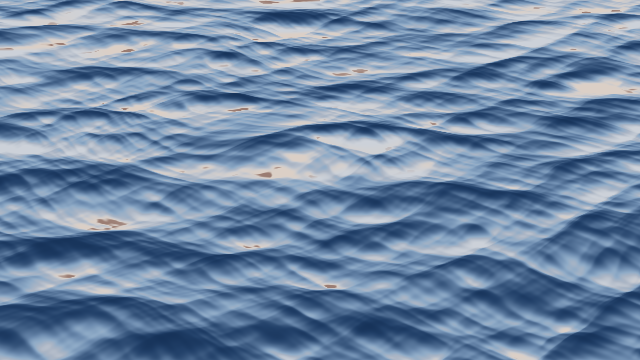
A Shadertoy shader for this texture:

```glsl
// Rippled blue water under a pale sky, seen at a slant.
// Many dragged, sharp-crested waves are summed on a receding plane;
// their slope, ranked from dark to bright, picks the reflected colour.

#define HORIZON 1.9        // height of the vanishing line, in canvas heights
#define FORESHORTEN 3.0    // stretch of the plane into the distance
#define WAVES 32
#define LOWEST_FREQ 22.0
#define FREQ_STEP 1.08
#define CREST_TURN -0.24   // mean wave heading, radians from the view axis
#define HEADING_SPREAD 1.0
#define DRAG 0.45          // how far crests pull the finer waves along
#define CONTRAST 0.92
#define DEPTH_FADE 1.1     // brightening from the near to the far edge
#define FLECKS 0.75        // strength of the brown glints

const vec3 CREAM = vec3(0.88, 0.81, 0.75);
const vec3 BROWN = vec3(0.52, 0.38, 0.34);

float hash1(float n) { return fract(sin(n * 127.1 + 3.7) * 4375.85); }

float hash2(vec2 p) {
    vec3 q = fract(p.xyx * 0.1031);
    q += dot(q, q.yzx + 33.33);
    return fract((q.x + q.y) * q.z);
}

float noise(vec2 p) {
    vec2 i = floor(p), f = fract(p);
    f = f * f * (3.0 - 2.0 * f);
    return mix(mix(hash2(i), hash2(i + vec2(1, 0)), f.x),
               mix(hash2(i + vec2(0, 1)), hash2(i + vec2(1, 1)), f.x), f.y);
}

// Slope toward the viewer, scaled to unit variance
float waveSlope(vec2 p, float depth) {
    const vec2 facing = vec2(0.25, 1.0);
    float decay = mix(0.945, 0.975, noise(p * 2.5 + 40.0));
    float freq = LOWEST_FREQ, amp = 1.0, slope = 0.0, power = 0.0;
    for (int i = 0; i < WAVES; i++) {
        float n = float(i);
        float heading = CREST_TURN + HEADING_SPREAD * (2.0 * hash1(n) - 1.0);
        vec2 dir = vec2(sin(heading), cos(heading));
        float phase = dot(dir, p) * freq + 6.2832 * hash1(n + 57.0);
        float rise = exp(sin(phase) - 1.0) * cos(phase);
        float blur = freq * depth * depth * 0.004;
        float seen = amp * exp(-blur * blur) * dot(dir, facing);
        slope += seen * rise;
        power += seen * seen;
        p -= dir * rise * amp * DRAG / freq;
        freq *= FREQ_STEP;
        amp *= decay;
    }
    return slope / sqrt(0.1076 * power);
}

// Colours from trough to glint, spaced by their share of the surface
vec3 waterColour(float rank) {
    const vec3 tone[7] = vec3[7](
        vec3(0.08, 0.19, 0.34), vec3(0.13, 0.25, 0.41), vec3(0.28, 0.40, 0.55),
        vec3(0.43, 0.55, 0.69), vec3(0.56, 0.67, 0.78), vec3(0.67, 0.71, 0.77),
        vec3(0.80, 0.82, 0.85));
    const float stop[7] = float[7](0.0, 0.06, 0.24, 0.485, 0.695, 0.835, 0.96);
    vec3 colour = tone[0];
    for (int i = 1; i < 7; i++) {
        float t = clamp((rank - stop[i - 1]) / (stop[i] - stop[i - 1]), 0.0, 1.0);
        colour = mix(colour, tone[i], t);
    }
    return colour;
}

void mainImage(out vec4 fragColor, in vec2 fragCoord) {
    // Project the canvas onto the water plane
    vec2 uv = fragCoord / iResolution.y;
    float centre = 0.5 * iResolution.x / iResolution.y;
    float depth = 1.0 / (HORIZON - uv.y);
    vec2 plane = vec2((uv.x - centre) * depth, depth * FORESHORTEN) + 8.0;

    // Bend the wave fronts so that crests stay short
    vec2 bend = vec2(noise(plane * 3.0), noise(plane * 3.0 + 19.0)) - 0.5;
    vec2 water = plane + 0.1 * bend;

    // Long pale bands along the main crests
    vec2 along = vec2(water.x + 0.36 * water.y, water.y - 0.36 * water.x);
    float band = noise(along * vec2(2.2, 8.0)) - 0.5;

    float light = -waveSlope(water, depth) + 1.2 * band + DEPTH_FADE * (uv.y - 0.5);
    float rank = 1.0 / (1.0 + exp(-1.7 * CONTRAST * light));
    vec3 colour = waterColour(rank);

    // Warm glints with small brown flecks on the brightest slopes
    float glint = smoothstep(0.87, 0.97, rank);
    float warmth = smoothstep(0.35, 0.75, noise(along * vec2(5.0, 12.0) + 70.0));
    colour = mix(colour, CREAM, 0.75 * glint * warmth);
    float fleck = smoothstep(0.64, 0.76, noise(along * vec2(24.0, 48.0)));
    fleck *= smoothstep(0.94, 0.965, rank) * warmth;
    colour = mix(colour, BROWN, FLECKS * fleck);

    fragColor = vec4(colour, 1.0);
}
```
